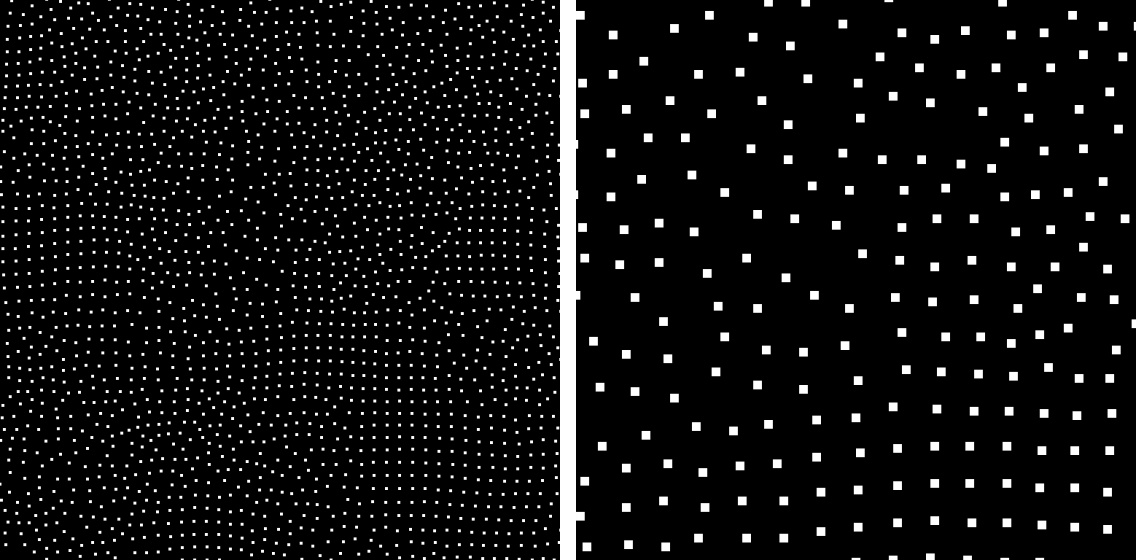
Left: the whole. Right: its middle third, enlarged.
Give the GLSL for this pattern, as a WebGL 2 fragment shader.

```glsl
#version 300 es
precision highp float;

#define CELLS 44.3       // dots across the canvas
#define DOT_HALF 0.0026  // half side of a dot, in canvas widths
#define SNAP 768.0       // steps across the canvas that dots settle on
#define PATCH 8.0        // size of calm and disordered patches, in cells
#define DRIFT 0.85       // slow shift of the lattice, in cells
#define JITTER_MIN 0.10  // scatter in calm patches
#define JITTER_MAX 0.95  // scatter in disordered patches
#define REACH 1.02       // distance below which dots repel, in cells
#define PUSH 0.40        // strength of the repulsion

uniform vec2 u_resolution;
out vec4 fragColor;

const vec3 GROUND = vec3(0.0);
const vec3 DOT = vec3(1.0);
const int SIDE = 7;      // width of the block of cells around a pixel

vec3 hash3(vec2 p) {
    vec3 q = fract(p.xyx * vec3(0.1031, 0.1030, 0.0973));
    q += dot(q, q.yxz + 33.33);
    return fract((q.xxy + q.yzz) * q.zyx);
}

vec3 valueNoise(vec2 p) {
    vec2 cell = floor(p);
    vec2 f = fract(p);
    f = f * f * (3.0 - 2.0 * f);
    vec3 low = mix(hash3(cell), hash3(cell + vec2(1, 0)), f.x);
    vec3 high = mix(hash3(cell + vec2(0, 1)), hash3(cell + vec2(1, 1)), f.x);
    return mix(low, high, f.y);
}

// xy: lattice shift, z: amount of scatter
vec3 field(vec2 p) {
    vec3 n = valueNoise(p / PATCH + 17.0);
    float disorder = smoothstep(0.30, 0.58, n.z);
    return vec3(DRIFT * (2.0 * n.xy - 1.0), mix(JITTER_MIN, JITTER_MAX, disorder));
}

vec2 seedPoint(vec2 cell) {
    vec3 local = field(cell + 0.5);
    return cell + 0.5 + local.xy + local.z * (hash3(cell + 61.0).xy - 0.5);
}

// Share of the pixel covered by a square dot
float dotCoverage(vec2 offset, vec2 pixel) {
    vec2 cover = clamp((DOT_HALF - abs(offset)) / pixel + 0.5, 0.0, 1.0);
    return cover.x * cover.y;
}

void main() {
    vec2 pixel = 1.0 / u_resolution;
    vec2 uv = gl_FragCoord.xy * pixel;

    // Undo the drift to find the cell this pixel belongs to
    vec2 p = uv * CELLS;
    vec2 home = p - field(p).xy;
    home = floor(p - field(home).xy);

    // Scatter one point per cell
    vec2 points[SIDE * SIDE];
    for (int i = 0; i < SIDE * SIDE; i++) {
        points[i] = seedPoint(home + vec2(i % SIDE, i / SIDE) - 3.0);
    }

    // Push close neighbours apart, shrinking the block on each pass
    for (int pass = 1; pass <= 2; pass++) {
        vec2 before[SIDE * SIDE] = points;
        for (int y = pass; y < SIDE - pass; y++) {
            for (int x = pass; x < SIDE - pass; x++) {
                int self = y * SIDE + x;
                vec2 shift = vec2(0.0);
                for (int n = 0; n < 9; n++) {
                    int other = self + (n / 3 - 1) * SIDE + n % 3 - 1;
                    vec2 away = before[self] - before[other];
                    float gap = max(length(away), 0.0001);
                    shift += away / gap * max(REACH - gap, 0.0);
                }
                points[self] = before[self] + PUSH * shift;
            }
        }
    }

    // Draw the dots of the inner cells
    float ink = 0.0;
    for (int n = 0; n < 9; n++) {
        vec2 centre = points[(n / 3 + 2) * SIDE + n % 3 + 2] / CELLS;
        centre = floor(centre * SNAP + 0.5) / SNAP;
        ink = max(ink, dotCoverage(uv - centre, pixel));
    }
    fragColor = vec4(mix(GROUND, DOT, ink), 1.0);
}
```
